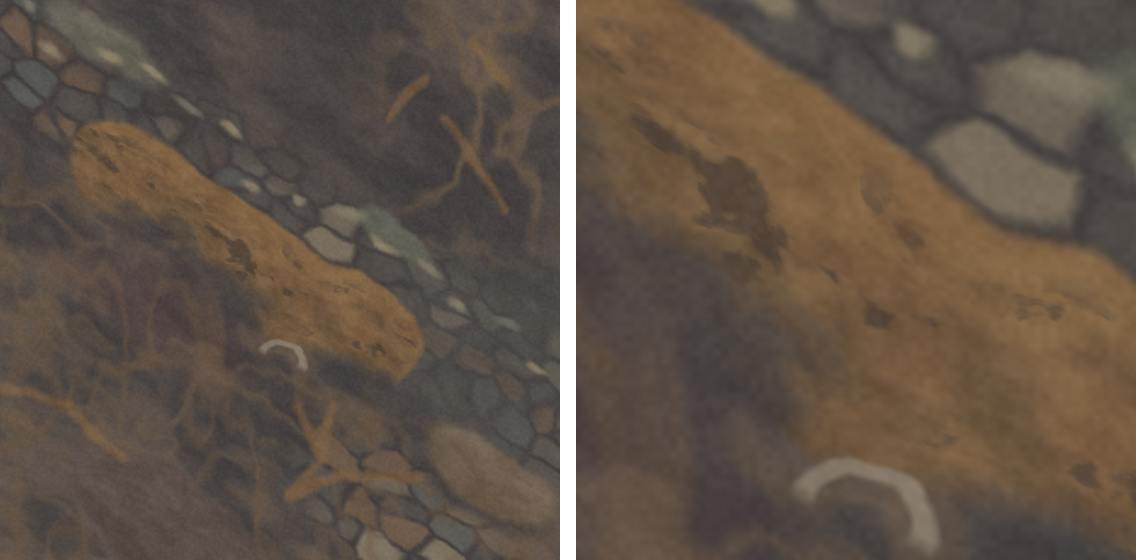
Left, the full canvas; right, a detail of the centre.
Reproduce this texture procedurally as a Shadertoy shader.

```glsl
const vec3 DEEP = vec3(.262, .245, .243);

float hash(vec2 p) {
    vec3 q = fract(p.xyx * .1031);
    q += dot(q, q.yzx + 33.33);
    return fract((q.x + q.y) * q.z);
}

float noise(vec2 p) {
    vec2 i = floor(p), f = fract(p);
    f = f * f * (3. - 2. * f);
    return mix(mix(hash(i), hash(i + vec2(1, 0)), f.x),
               mix(hash(i + vec2(0, 1)), hash(i + 1.), f.x), f.y);
}

float fbm(vec2 p) {
    float sum = 0., amp = .52;
    for (int i = 0; i < 5; i++) {
        sum += amp * noise(p);
        p = mat2(1.6, 1.2, -1.2, 1.6) * p + 17.3;
        amp *= .5;
    }
    return sum;
}

// x runs down the slope to the right, y runs across it
vec2 slope(vec2 p) {
    return vec2(dot(p, vec2(.824, -.567)), dot(p, vec2(.567, .824)));
}

float ellipse(vec2 q, vec2 radius, float blur) {
    float d = (length(q / radius) - 1.) * min(radius.x, radius.y);
    return smoothstep(blur, -blur, d);
}

float strands(vec2 q) {
    float n = .7 * noise(q) + .3 * noise(q * 2.3 + 9.);
    return smoothstep(.76, 1., 1. - abs(2. * n - 1.));
}

float segment(vec2 p, vec2 a, vec2 b) {
    vec2 ab = b - a;
    return length(p - a - ab * clamp(dot(p - a, ab) / dot(ab, ab), 0., 1.));
}

vec3 pebbles(vec2 q) {
    float near = 9., next = 9.;
    vec2 id = vec2(0);
    for (int y = -1; y <= 1; y++)
    for (int x = -1; x <= 1; x++) {
        vec2 cell = floor(q) + vec2(x, y);
        float d = length(cell + .1 + .8 * vec2(hash(cell + 71.), hash(cell + 133.)) - q);
        if (d < near) { next = near; near = d; id = cell; }
        else next = min(next, d);
    }
    float tone = hash(id + 211.), hue = hash(id + 307.);
    vec3 color = mix(vec3(.31, .295, .28), vec3(.52, .47, .39), tone * tone * tone);
    color = mix(color, vec3(.45, .35, .275), .7 * step(.82, hue));
    color = mix(color, vec3(.345, .365, .35), .7 * step(hue, .25));
    return mix(DEEP, color, smoothstep(.0, .35, next - near)) + .03 * (.5 - near);
}

void mainImage(out vec4 fragColor, in vec2 fragCoord) {
    vec2 p = fragCoord / iResolution.y;
    vec2 w = p + .045 * (vec2(fbm(p * 9.), fbm(p * 9. + 40.)) - .5);
    vec2 s = slope(w - vec2(.445, .535));
    float mottle = fbm(s * vec2(7, 15) + 50.);
    float fine = fbm(s * vec2(28, 60) + 90.);

    // Silty bed with a purple patch
    vec3 col = mix(DEEP, vec3(.385, .335, .3), smoothstep(.25, .75, mottle));
    col = mix(col, vec3(.31, .25, .25), .7 * ellipse(slope(w - vec2(.28, .45)), vec2(.16, .07), .05));

    // Pebble bank beside the boulder and at the lower right
    float bank = smoothstep(-.06, .02, s.y) * smoothstep(.24, .17, s.y);
    bank = max(bank, ellipse(slope(w - vec2(.72, .08)), vec2(.22, .12), .03));
    col = mix(col, pebbles(s * vec2(13, 23) + 30.), bank * .9);
    col = mix(col, vec3(.305, .3, .285), .55 * ellipse(w - vec2(.88, .38), vec2(.17, .2), .07));

    // Shaded hollows
    float hollow = ellipse(slope(w - vec2(.31, .83)), vec2(.25, .055), .035);
    hollow = max(hollow, ellipse(w - vec2(.6, .86), vec2(.15, .14), .07));
    hollow = max(hollow, ellipse(w - vec2(.86, .69), vec2(.2, .15), .08));
    col = mix(col, DEEP + .05 * (mottle - .5), .85 * hollow);

    // Weed: a fan at the upper right, drifts at the lower left
    float fan = smoothstep(.36, .1, length((p - vec2(.88, .79)) * vec2(1.1, 1.)));
    col = mix(col, vec3(.45, .37, .29), .7 * fan * strands(w * vec2(13, 8)));
    float drift = smoothstep(-.04, -.12, s.y);
    col = mix(col, vec3(.42, .35, .28), .5 * drift * strands(s * vec2(9, 17) + 5.));
    col = mix(col, vec3(.43, .345, .265), .45 * drift * strands(w * vec2(16, 7) + 31.));

    // Single flat stones
    vec3 grit = vec3(.05 * (fine - .5) + .06 * (mottle - .5));
    col = mix(col, vec3(.41, .39, .345) + grit, ellipse(slope(w - vec2(.19, .92)), vec2(.13, .035), .012));
    col = mix(col, vec3(.375, .38, .33) + grit, ellipse(slope(w - vec2(.7, .575)), vec2(.08, .028), .007));
    col = mix(col, vec3(.355, .305, .28) + grit, ellipse(slope(w - vec2(.29, .07)), vec2(.2, .1), .009));
    vec2 slab = slope(w - vec2(.87, .155));
    col = mix(col, DEEP, .7 * ellipse(slab + vec2(0, .015), vec2(.145, .06), .015));
    col = mix(col, vec3(.42, .36, .295) + grit + slab.y * .6, ellipse(slab, vec2(.135, .055), .008));

    // Ochre boulder: crisp upper rim, lower side lost in weed
    vec2 b = vec2(s.x - clamp(s.x, -.28, .27), s.y);
    float body = smoothstep(.007, -.007, length(b) - .088);
    body *= smoothstep(-.1, -.03, s.y + .2 * (mottle - .5));
    float light = smoothstep(.1, .9, mottle * .5 + fine * .5 + s.y * 2.5);
    vec3 ochre = mix(vec3(.37, .3, .225), vec3(.57, .435, .28), light);
    ochre = mix(ochre, vec3(.5, .35, .23), .4 * noise(w * 22.));
    float pits = smoothstep(.6, .74, fbm(s * vec2(24, 50) + 12.)) * smoothstep(.08, .03, abs(s.y));
    ochre = mix(ochre, vec3(.3, .25, .215), .75 * pits);
    col = mix(col, ochre, body * .95);
    col = mix(col, DEEP, .75 * ellipse(slope(w - vec2(.45, .435)), vec2(.03, .014), .009));

    // Branching fronds
    vec4 fronds[10] = vec4[10](
        vec4(.60, .27, .575, .18), vec4(.575, .18, .52, .125), vec4(.53, .13, .61, .155),
        vec4(.61, .155, .75, .15), vec4(.54, .27, .575, .18), vec4(.0, .315, .12, .29),
        vec4(.12, .29, .23, .19), vec4(.75, .85, .69, .79), vec4(.85, .92, .91, .85),
        vec4(.80, .78, .91, .63));
    for (int i = 0; i < 10; i++) {
        float width = .004 + .008 * noise(p * 18.);
        float d = segment(w, fronds[i].xy, fronds[i].zw) - width;
        col = mix(col, vec3(.49, .375, .26) + grit, .75 * smoothstep(.007, -.007, d));
    }

    // Pale shell arch and scattered chips
    vec2 arch = slope(w - vec2(.51, .355));
    float ring = abs(length(arch / vec2(.042, .03)) - 1.);
    col = mix(col, vec3(.56, .51, .45), .85 * smoothstep(.28, .08, ring) * smoothstep(-.01, .008, arch.y));
    for (int i = 0; i < 14; i++) {
        float k = float(i);
        vec2 spot = vec2(-.58 + .085 * k, .1 + .09 * hash(vec2(k, 4.)));
        vec2 size = vec2(.012 + .018 * hash(vec2(k, 8.)), .008);
        vec3 chip = mix(vec3(.45, .44, .41), vec3(.62, .56, .44), hash(vec2(k, 15.)));
        col = mix(col, chip, .75 * ellipse(s - spot, size, .005));
    }

    // Water haze and fine grain
    col = mix(col, vec3(.34, .305, .285), .08);
    col += .05 * (fine - .5) + .03 * (noise(p * 230.) - .5);
    fragColor = vec4(col, 1);
}
```
